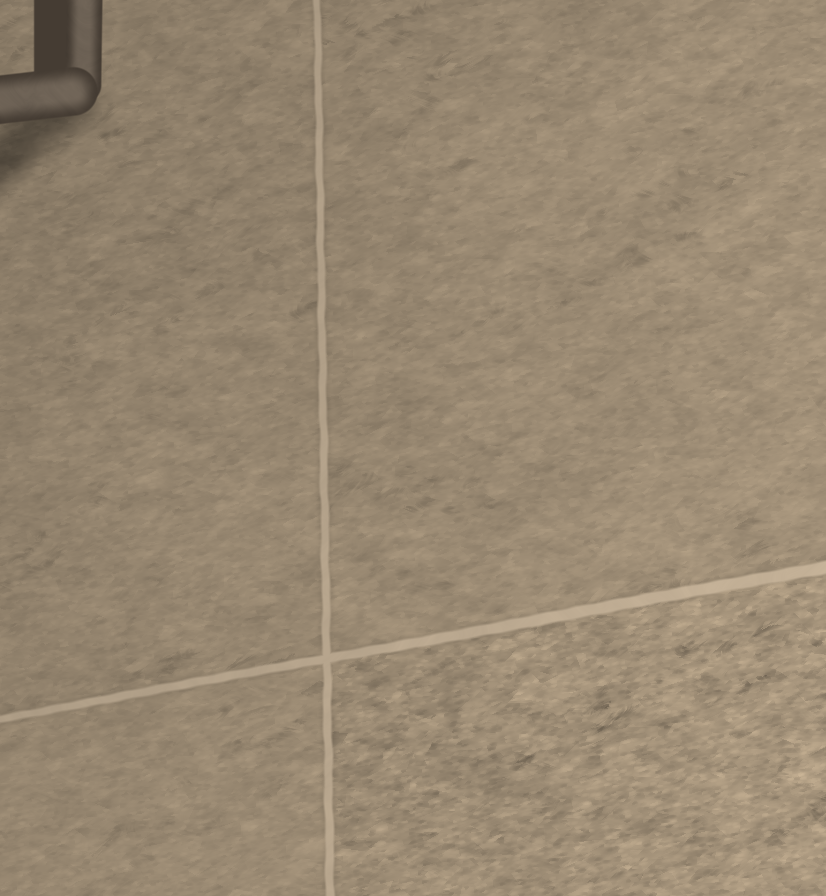
A WebGL 1 fragment shader for this texture:

```glsl
precision highp float;
// Four stone wall tiles meeting at one slanted grout cross, with a metal bracket at upper left.
// Stone is layered warped sines for clouds plus stretched cellular noise for grain and pits;
// the grout lines and the bracket are distance functions. One unit is the canvas height.

uniform vec2 u_resolution;

const vec3 STONE = vec3(0.605, 0.54, 0.45);
const vec3 GROUT = vec3(0.72, 0.65, 0.555);
const vec3 METAL_DARK = vec3(0.27, 0.235, 0.20);
const vec3 METAL_LIGHT = vec3(0.43, 0.385, 0.335);

vec2 hash2(vec2 p) {
  vec2 k = vec2(dot(p, vec2(127.1, 311.7)), dot(p, vec2(269.5, 183.3)));
  return fract(sin(k) * 43758.55);
}

// Distance to the nearest scattered point, and that point's random value.
vec2 cellular(vec2 p) {
  vec2 cell = floor(p);
  vec2 nearest = vec2(9.0, 0.0);
  for (int j = -1; j <= 1; j++) {
    for (int i = -1; i <= 1; i++) {
      vec2 id = cell + vec2(float(i), float(j));
      vec2 h = hash2(id);
      float d = length(id + h - p);
      if (d < nearest.x) nearest = vec2(d, fract(h.x * 7.3 + h.y * 3.1));
    }
  }
  return nearest;
}

// Soft blotches, roughly -1 to 1.
float clouds(vec2 p) {
  float sum = 0.0;
  float amp = 0.5;
  for (int i = 0; i < 6; i++) {
    p += 0.7 * sin(p.yx * 1.3 + float(i) * 2.1);
    sum += amp * sin(p.x) * sin(p.y + 1.0);
    p = mat2(1.38, 1.02, -1.02, 1.38) * p + 3.7;
    amp *= 0.72;
  }
  return sum;
}

// Fine flecks centred on zero, summed over three cell sizes.
float grain(vec2 p) {
  float sum = 0.0;
  float scale = 55.0;
  for (int i = 0; i < 3; i++) {
    vec2 c = cellular(p * scale + float(i) * 17.0);
    sum += (c.y - 0.5) * (1.0 - smoothstep(0.1, 0.85, c.x));
    scale *= 1.9;
  }
  return sum;
}

// Brightness of the stone; roughness deepens the flecks.
float stoneTone(vec2 p, vec2 tile, float roughness) {
  vec2 q = vec2(p.x, p.y - 0.18 * p.x) + tile * vec2(3.7, 5.3);
  vec2 streak = q * vec2(0.6, 1.25);
  float blotch = clouds(q * vec2(7.0, 11.0));
  float fine = clouds(q * vec2(34.0, 62.0) + 8.0);
  float patches = smoothstep(0.05, 0.6, clouds(q * vec2(9.0, 13.0) + 21.0));
  vec2 pit = cellular(streak * 48.0 + 0.6 * fine);
  float pits = step(0.62, pit.y) * (1.0 - smoothstep(0.1, 0.55, pit.x));
  float fleck = grain(streak);
  return 1.0 + 0.035 * blotch + 0.035 * fine + 0.085 * roughness * fleck
       - pits * (0.015 + 0.09 * patches) * roughness;
}

float segmentDistance(vec2 p, vec2 a, vec2 b) {
  vec2 ab = b - a;
  return length(p - a - ab * clamp(dot(p - a, ab) / dot(ab, ab), 0.0, 1.0));
}

float boxDistance(vec2 p, vec2 center, vec2 halfSize) {
  vec2 d = abs(p - center) - halfSize;
  return length(max(d, 0.0)) + min(max(d.x, d.y), 0.0);
}

float coverage(float d, float blur) {
  return 1.0 - smoothstep(-blur, blur, d);
}

// Rounded bar, lighter along its middle.
vec3 drawBar(vec3 color, vec2 p, vec2 a, vec2 b, float radius, float blur) {
  float d = segmentDistance(p, a, b);
  vec3 metal = mix(METAL_LIGHT, METAL_DARK, smoothstep(0.25, 1.0, d / radius));
  metal *= 1.0 + 0.05 * clouds(p * 60.0);
  return mix(color, metal, coverage(d - radius, blur));
}

void main() {
  vec2 p = gl_FragCoord.xy / u_resolution.y;
  float blur = max(0.0013, 0.8 / u_resolution.y);

  // Signed offsets from the two joints; their signs name the tile.
  float wobble = 0.0006 * sin(p.y * 71.0) + 0.0004 * sin(p.y * 163.0 + p.x * 130.0);
  float across = p.x - (0.3685 - 0.0145 * p.y) + wobble;
  float above = (p.y - 0.198 - 0.1835 * p.x) * 0.983 + wobble;
  vec2 tile = step(vec2(0.0), vec2(across, above));

  // Stone: the lower right tile is the coarsest.
  float roughness = 1.0 + 0.9 * tile.x * (1.0 - tile.y);
  vec3 color = STONE * stoneTone(p, tile, roughness);

  // Grout, widening to the right and downward, with a faint dark rim.
  float joint = min(abs(across) - mix(0.0048, 0.0038, p.y),
                    abs(above) - mix(0.0040, 0.0075, p.x));
  color *= 1.0 - 0.06 * coverage(joint - 0.003, 0.004);
  vec3 grout = GROUT * (1.0 + 0.025 * clouds(p * 45.0));
  color = mix(color, grout, coverage(joint, blur * 1.5));

  // Light falling from the lower right, and the bracket's soft shadow.
  color *= 0.92 + 0.15 * p.x + 0.08 * (0.5 - p.y);
  float shadow = segmentDistance(p, vec2(-0.05, 0.78), vec2(0.075, 0.885)) - 0.025;
  color *= 1.0 - 0.38 * coverage(shadow, 0.022);

  // Bracket: dark flat face, upright rim and lower arm.
  float face = boxDistance(p, vec2(0.063, 0.98), vec2(0.025, 0.075));
  color = mix(color, METAL_DARK, coverage(face, blur));
  color = drawBar(color, p, vec2(0.093, 0.905), vec2(0.095, 1.05), 0.020, blur);
  color = drawBar(color, p, vec2(-0.05, 0.883), vec2(0.082, 0.898), 0.027, blur);

  gl_FragColor = vec4(color, 1.0);
}
```
